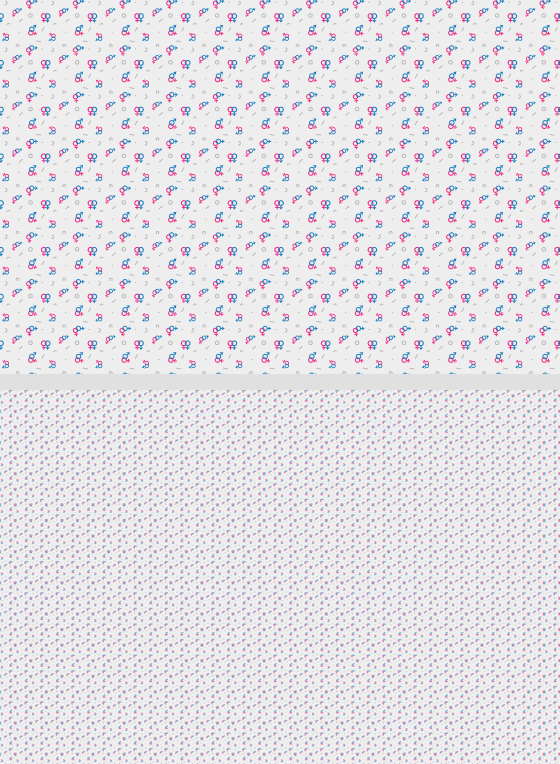
Top, the tile; bottom, the same tile 3 across and 3 down.
This pattern is drawn by a Shadertoy shader. Its source:

```glsl
const vec2 REPEATS = vec2(12.0, 8.0);   // whole cells across and down
const float CELL = 64.0;                // design units per cell
const vec3 PAPER = vec3(0.932);
const vec3 PINK = vec3(0.94, 0.13, 0.49);
const vec3 BLUE = vec3(0.09, 0.49, 0.75);
const vec3 GREY = vec3(0.70);
const float RING_RADIUS = 3.2;
const float RING_GAP = 2.6;             // half the distance between linked rings
const float SYMBOL_STROKE = 0.72;       // half line widths
const float MARK_STROKE = 0.62;
const float TAIL_END = 8.6;

// Linked pairs: centre, scale, axis angle from pink ring to blue ring
const int PAIRS = 5;
const vec4 PAIR[PAIRS] = vec4[PAIRS](
    vec4(62.7, 42.0, 1.00, 0.0),
    vec4(41.5, 61.0, 0.92, 35.0),
    vec4(22.0, 48.5, 0.78, 30.0),
    vec4(43.0, 21.5, 0.95, 75.0),
    vec4(9.3, 13.0, 0.75, -90.0));
// Tail angles: pink, blue
const vec2 TAILS[PAIRS] = vec2[PAIRS](
    vec2(-90.0, -90.0), vec2(-80.0, 0.0), vec2(-110.0, 20.0),
    vec2(-10.0, 45.0), vec2(150.0, 200.0));

// Arcs: centre, radius, facing angle; then half the swept angle
const int ARCS = 4;
const vec4 ARC[ARCS] = vec4[ARCS](
    vec4(41.8, 42.7, 2.4, 0.0),
    vec4(7.0, 60.0, 2.5, -10.0),
    vec4(24.0, 1.5, 1.8, 90.0),
    vec4(11.5, 30.0, 1.8, 100.0));
const float SWEEP[ARCS] = float[ARCS](180.0, 80.0, 130.0, 65.0);

// Dashes and dots: centre, half length, angle
const int DASHES = 5;
const vec4 DASH[DASHES] = vec4[DASHES](
    vec4(58.9, 24.0, 2.6, 60.0),
    vec4(28.5, 36.0, 2.6, 40.0),
    vec4(53.0, 7.5, 2.6, -10.0),
    vec4(26.0, 20.0, 0.2, 0.0),
    vec4(58.0, 61.0, 0.2, 0.0));

// Turns p so that the given direction becomes +x
vec2 alignTo(vec2 p, float degrees_) {
    float a = radians(degrees_);
    return vec2(cos(a) * p.x + sin(a) * p.y, cos(a) * p.y - sin(a) * p.x);
}

// Shortest offset from a centre in the wrapped cell
vec2 wrapOffset(vec2 p, vec2 centre) {
    return mod(p - centre + 0.5 * CELL, CELL) - 0.5 * CELL;
}

float segmentX(vec2 p, float x0, float x1) {
    return length(vec2(p.x - clamp(p.x, x0, x1), p.y));
}

float arcDistance(vec2 p, float radius, float sweep) {
    float a = clamp(atan(p.y, p.x), -sweep, sweep);
    return length(p - radius * vec2(cos(a), sin(a)));
}

// Ring with a cross-barred tail along +x
float crossSymbol(vec2 p) {
    float ring = abs(length(p) - RING_RADIUS);
    float stem = segmentX(p, RING_RADIUS, TAIL_END - SYMBOL_STROKE);
    float bar = segmentX(vec2(p.y, p.x - 6.0), -1.9, 1.9);
    return min(ring, min(stem, bar)) - SYMBOL_STROKE;
}

// Ring with a solid arrowhead along +x
float arrowSymbol(vec2 p) {
    float ring = abs(length(p) - RING_RADIUS);
    float stem = segmentX(p, RING_RADIUS, 6.0);
    float side = dot(vec2(p.x - TAIL_END - 0.4, abs(p.y)), normalize(vec2(2.7, 3.4)));
    float head = max(5.6 - p.x, side);
    return min(min(ring, stem) - SYMBOL_STROKE, head);
}

float coverage(float d, float pixel) {
    return clamp(0.5 - d / pixel, 0.0, 1.0);
}

void mainImage(out vec4 fragColor, in vec2 fragCoord) {
    vec2 p = fract(fragCoord / iResolution.xy * REPEATS) * CELL;
    float pixel = CELL * REPEATS.y / iResolution.y;
    vec3 color = PAPER;

    // Scattered grey marks
    float marks = CELL;
    for (int i = 0; i < ARCS; i++) {
        vec2 q = alignTo(wrapOffset(p, ARC[i].xy), ARC[i].w);
        marks = min(marks, arcDistance(q, ARC[i].z, radians(SWEEP[i])));
    }
    for (int i = 0; i < DASHES; i++) {
        vec2 q = alignTo(wrapOffset(p, DASH[i].xy), DASH[i].w);
        marks = min(marks, segmentX(q, -DASH[i].z, DASH[i].z));
    }
    color = mix(color, GREY, coverage(marks - MARK_STROKE, pixel));

    // Linked symbols
    float pink = CELL;
    float blue = CELL;
    for (int i = 0; i < PAIRS; i++) {
        float size = PAIR[i].z;
        float axis = radians(PAIR[i].w);
        vec2 q = wrapOffset(p, PAIR[i].xy) / size;
        vec2 shift = RING_GAP * vec2(cos(axis), sin(axis));
        pink = min(pink, size * crossSymbol(alignTo(q + shift, TAILS[i].x)));
        blue = min(blue, size * arrowSymbol(alignTo(q - shift, TAILS[i].y)));
    }
    color = mix(color, PINK, coverage(pink, pixel));
    color = mix(color, BLUE, coverage(blue, pixel));

    fragColor = vec4(color, 1.0);
}
```
